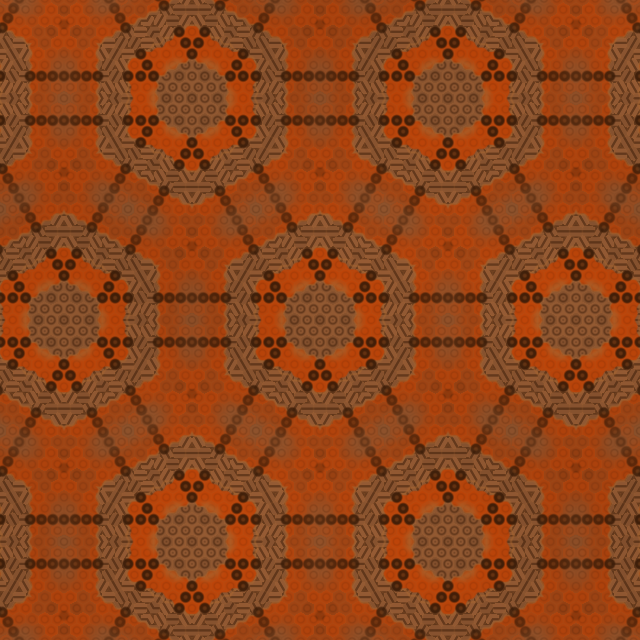
Reproduce this pattern procedurally as a Shadertoy shader.

```glsl
const vec3 ORANGE = vec3(0.71, 0.265, 0.045);
const vec3 RUST = vec3(0.60, 0.27, 0.09);
const vec3 BROWN = vec3(0.55, 0.335, 0.19);
const vec3 TAN = vec3(0.66, 0.40, 0.19);
const vec3 DARK = vec3(0.23, 0.11, 0.03);

float hash(vec2 p) {
    return fract(sin(dot(p, vec2(12.71, 31.17))) * 4375.85);
}

// Offset from the nearest point of a unit triangular lattice
vec2 hexCell(vec2 p) {
    vec2 s = vec2(1.0, sqrt(3.0));
    vec2 a = p - s * floor(p / s + 0.5);
    vec2 b = p - s * (floor(p / s) + 0.5);
    return dot(a, a) < dot(b, b) ? a : b;
}

float hexDist(vec2 p) {
    p = abs(p);
    return max(p.x, dot(p, vec2(0.5, 0.866)));
}

float line(float d, float width, float aa) {
    return 1.0 - smoothstep(width - aa, width + aa, abs(d));
}

// Fine maze: little rings in the core, turned strokes in the outer band
float weave(vec2 bead, float seed, float core) {
    float angle = floor(seed * 3.0) * 1.0472 + 0.5236;
    float stroke = cos(12.566 * dot(bead, vec2(cos(angle), sin(angle))));
    float r = length(bead);
    float rings = max(line(r - 0.29, 0.07, 0.09), 0.7 * line(r, 0.06, 0.09));
    return mix(smoothstep(-0.1, 0.9, stroke), rings, core);
}

void mainImage(out vec4 fragColor, in vec2 fragCoord) {
    vec2 p = (fragCoord - 0.5 * iResolution.xy) / (iResolution.y * 0.4);
    float aa = 1.25 / (iResolution.y * 0.4);

    // Fold every hexagonal repeat into one mirrored 30 degree wedge
    vec2 q = hexCell(p);
    float angle = atan(q.y, q.x);
    float side = floor(angle / 1.0472 + 0.5);
    angle = abs(angle - side * 1.0472);
    vec2 f = length(q) * vec2(cos(angle), sin(angle));
    float level = abs(mod(side + 0.5, 3.0) - 0.5) < 0.1 ? 1.0 : 0.0;

    // Small beads, twenty to a repeat
    vec2 bead = hexCell(f * 20.0);
    vec2 center = f * 20.0 - bead;
    float seed = hash(floor(center * vec2(2.0, 1.1547) + 0.5));
    float edge = line(hexDist(bead) - 0.5, 0.035, aa * 20.0);
    float beadRing = line(length(bead) - 0.27, 0.05, aa * 20.0);

    // Concentric zones with scalloped borders
    float h = f.x + 0.005 * cos(f.y * 125.66);
    float core = 1.0 - smoothstep(-aa, aa, h - 0.137);
    float inner = 1.0 - smoothstep(-aa, aa, h - 0.248 + 0.012 * line(f.y, 0.045, 0.02));
    float outer = 1.0 - smoothstep(-aa, aa, h - 0.368);
    float brownZone = max(core, outer - inner);

    // Orange beads: vivid in the ring, mottled between the medallions
    vec3 field = mix(ORANGE, RUST, seed * 0.85);
    field = mix(field, vec3(0.77, 0.27, 0.025), inner * 0.65);
    field *= 1.0 - 0.10 * beadRing;
    field = mix(field, TAN, 0.16 * edge);

    // Faded brown strip across each link
    float strip = smoothstep(0.415, 0.485, f.x) * (1.0 - smoothstep(0.11, 0.20, f.y));
    float haze = strip * mix(0.85, 0.70, level) * (0.75 + 0.25 * seed);
    vec3 faded = mix(BROWN, DARK, 0.28 * max(beadRing, edge * 0.5));
    field = mix(field, faded, haze);

    // Dusky spots around the three-way corners
    vec2 corner = f - vec2(0.5, 0.2887);
    float spot = 1.0 - smoothstep(0.012, 0.026, length(corner));
    float petal = 1.0 - smoothstep(0.012, 0.026, abs(length(corner) - 0.055));
    field = mix(field, DARK, (0.45 * spot + 0.20 * petal * seed) * (0.6 + 0.4 * beadRing));

    // Warm glow on the inner side of the ring
    float glow = line(f.x - 0.15, 0.012, 0.022) * (1.0 - smoothstep(0.015, 0.06, f.y));
    field = mix(field, TAN, 0.75 * glow * inner);

    vec3 ground = BROWN * (0.95 + 0.12 * seed);
    ground = mix(ground, DARK, 0.52 * weave(bead, seed, core));
    ground = mix(ground, TAN, 0.25 * edge);
    vec3 color = mix(field, ground, brownZone);

    // Pale outlines between zones
    float rim = max(line(h - 0.137, 0.003, aa), line(h - 0.368, 0.004, aa));
    rim = max(rim, line(h - 0.251, 0.004, aa));
    color = mix(color, TAN, 0.6 * rim);

    // Dark bead chevrons in the ring and rails along the links
    for (int i = 0; i < 4; i++) {
        float n = float(i);
        float chevron = length(f - vec2(0.15 + 0.05 * n, 0.0866));
        float rail = length(f - vec2(0.5 - 0.044 * n, 0.0866));
        float railInk = mix(0.38 + 0.17 * n, 0.70 + 0.08 * n, level);
        float ink = i < 3 ? 1.0 - smoothstep(0.021 - aa, 0.021 + aa, chevron) : 0.0;
        ink = max(ink, min(railInk, 0.95) * (1.0 - smoothstep(0.021 - aa, 0.021 + aa, rail)));
        float pit = 1.0 - smoothstep(0.003, 0.012, min(chevron, rail));
        color = mix(color, DARK + vec3(0.14, 0.08, 0.04) * pit, 0.92 * ink);
    }

    // Gentle uneven fading over the cloth
    color *= 0.98 + 0.025 * sin(p.x * 2.3 + 1.4 * sin(p.y * 1.7)) * sin(p.y * 3.1 + 0.8);
    fragColor = vec4(color, 1.0);
}
```
